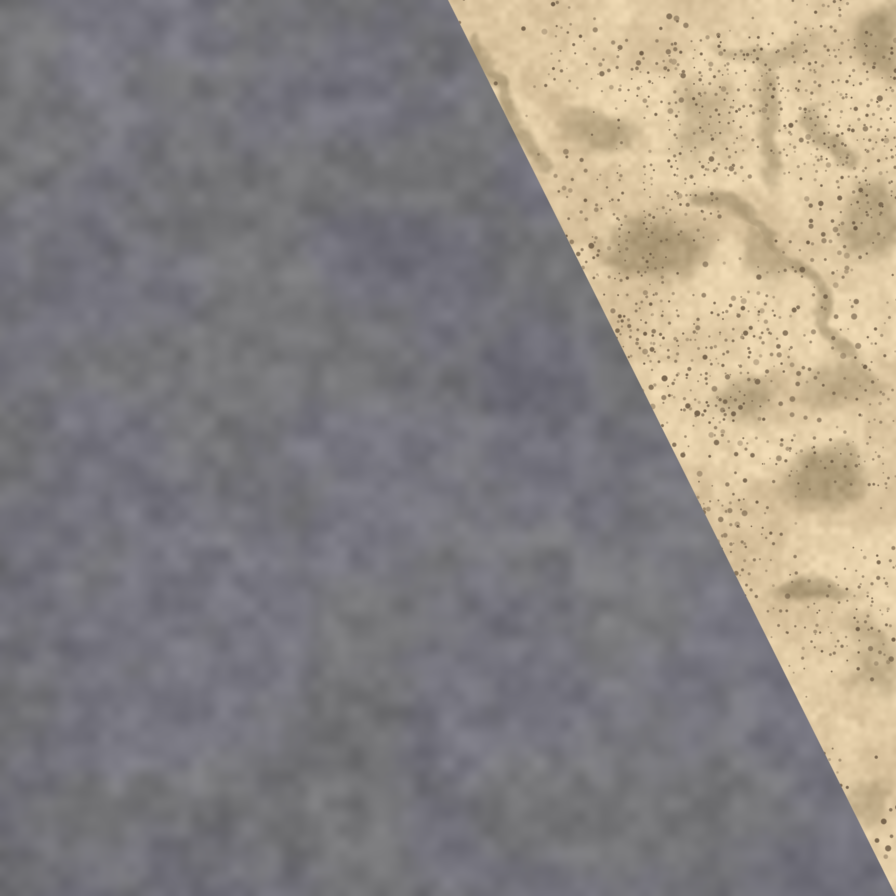
Write a WebGL 1 fragment shader that draws this texture.

```glsl
precision highp float;
uniform vec2 u_resolution;

const vec3 ASPHALT = vec3(0.455, 0.455, 0.463);
const vec3 ASPHALT_TINT = vec3(0.0, -0.004, 0.028);
const vec3 SAND_LIGHT = vec3(0.915, 0.83, 0.68);
const vec3 SAND_MID = vec3(0.84, 0.75, 0.605);
const vec3 SAND_DARK = vec3(0.61, 0.54, 0.41);
const vec3 GRAIN = vec3(0.38, 0.31, 0.23);
const float EDGE_TOP_X = 0.5;
const float EDGE_BOTTOM_X = 1.0;
const float SPECKLE_FREQ = 40.0;
const float GRAIN_FREQ = 80.0;
const float GRAIN_DENSITY = 0.16;

float hash(vec2 p) {
  return fract(sin(dot(p, vec2(127.1, 311.7))) * 43758.5453);
}

float noise(vec2 p) {
  vec2 i = floor(p), f = fract(p);
  f = f * f * (3.0 - 2.0 * f);
  return mix(mix(hash(i), hash(i + vec2(1.0, 0.0)), f.x),
             mix(hash(i + vec2(0.0, 1.0)), hash(i + 1.0), f.x), f.y);
}

float fbm(vec2 p) {
  float sum = 0.0, amp = 0.5;
  for (int i = 0; i < 4; i++) {
    sum += amp * noise(p);
    p = mat2(1.6, 1.2, -1.2, 1.6) * p + 7.3;
    amp *= 0.5;
  }
  return sum / 0.9375;
}

// Soft elliptical shadow
float hollow(vec2 p, vec2 center, vec2 radius) {
  return 1.0 - smoothstep(0.45, 1.25, length((p - center) / radius));
}

// Soft crease along a segment
float crease(vec2 p, vec2 a, vec2 b, float width) {
  vec2 pa = p - a, ba = b - a;
  float d = length(pa - ba * clamp(dot(pa, ba) / dot(ba, ba), 0.0, 1.0));
  return 1.0 - smoothstep(0.2 * width, width, d);
}

// Scattered dark grains, clustered by noise
float grains(vec2 p, float freq, float density) {
  vec2 q = p * freq, cell = floor(q);
  float blur = freq / u_resolution.y;
  float mask = 0.0;
  for (int y = -1; y <= 1; y++) {
    for (int x = -1; x <= 1; x++) {
      vec2 id = cell + vec2(float(x), float(y));
      vec2 center = id + vec2(hash(id + 3.1), hash(id + 8.7));
      float cluster = smoothstep(0.3, 0.75, noise(id / freq * 14.0));
      float present = step(hash(id + 15.3), density * 2.4 * cluster);
      float radius = mix(0.1, 0.27, hash(id + 21.9));
      float dotMask = 1.0 - smoothstep(radius - blur, radius + blur, length(q - center));
      mask = max(mask, present * dotMask * mix(0.3, 0.85, hash(id + 5.5)));
    }
  }
  return mask;
}

vec3 asphalt(vec2 p) {
  float fine = noise(p * SPECKLE_FREQ) - 0.5;
  float finer = noise(p * SPECKLE_FREQ * 1.7 + 11.0) - 0.5;
  float broad = fbm(p * 7.0 + 4.0) - 0.5;
  float tint = fbm(p * 10.0 + 31.0);
  return ASPHALT + 0.075 * fine + 0.045 * finer + 0.07 * broad
       + ASPHALT_TINT * smoothstep(0.3, 0.7, tint);
}

vec3 sand(vec2 p) {
  vec2 warp = vec2(fbm(p * 22.0), fbm(p * 22.0 + 17.0)) - 0.5;
  vec2 q = p + 0.045 * warp;

  // Footprint hollows
  float shade = 0.75 * hollow(q, vec2(0.735, 0.724), vec2(0.060, 0.045));
  shade = max(shade, 0.65 * hollow(q, vec2(0.670, 0.857), vec2(0.043, 0.026)));
  shade = max(shade, 0.45 * hollow(q, vec2(0.783, 0.860), vec2(0.040, 0.042)));
  shade = max(shade, 0.45 * hollow(q, vec2(0.855, 0.942), vec2(0.060, 0.018)));
  shade = max(shade, 0.65 * hollow(q, vec2(0.833, 0.551), vec2(0.046, 0.028)));
  shade = max(shade, 0.80 * hollow(q, vec2(0.923, 0.460), vec2(0.045, 0.046)));
  shade = max(shade, 0.75 * hollow(q, vec2(0.905, 0.340), vec2(0.055, 0.018)));
  shade = max(shade, 0.70 * hollow(q, vec2(0.975, 0.755), vec2(0.036, 0.050)));
  shade = max(shade, 0.80 * hollow(q, vec2(0.988, 0.955), vec2(0.030, 0.038)));
  shade = max(shade, 0.50 * hollow(q, vec2(0.853, 0.718), vec2(0.028, 0.036)));
  shade = max(shade, 0.50 * hollow(q, vec2(0.940, 0.575), vec2(0.040, 0.034)));
  shade = max(shade, 0.50 * hollow(q, vec2(0.980, 0.265), vec2(0.040, 0.050)));
  shade = max(shade, 0.45 * hollow(q, vec2(0.965, 0.100), vec2(0.030, 0.030)));

  // Wind-blown creases
  shade = max(shade, 0.65 * crease(q, vec2(0.78, 0.79), vec2(0.86, 0.745), 0.014));
  shade = max(shade, 0.60 * crease(q, vec2(0.86, 0.745), vec2(0.94, 0.61), 0.013));
  shade = max(shade, 0.65 * crease(q, vec2(0.91, 0.88), vec2(0.94, 0.82), 0.018));
  shade = max(shade, 0.55 * crease(q, vec2(0.845, 0.92), vec2(0.865, 0.80), 0.016));
  shade = max(shade, 0.65 * crease(q, vec2(0.53, 0.96), vec2(0.60, 0.82), 0.014));

  float relief = fbm(q * 16.0 + 9.0);
  vec3 color = mix(SAND_LIGHT, SAND_MID, smoothstep(0.32, 0.72, relief));
  color = mix(color, SAND_DARK, shade * mix(0.7, 1.15, fbm(p * 45.0)));
  color += 0.07 * (noise(p * 130.0) - 0.5);
  float specks = max(grains(p, GRAIN_FREQ, GRAIN_DENSITY),
                     grains(p + 0.37, GRAIN_FREQ * 1.8, GRAIN_DENSITY));
  return mix(color, GRAIN, specks);
}

void main() {
  vec2 p = gl_FragCoord.xy / u_resolution;
  float edge = p.x - mix(EDGE_BOTTOM_X, EDGE_TOP_X, p.y);
  float blur = 1.0 / u_resolution.x;
  gl_FragColor = vec4(mix(asphalt(p), sand(p), smoothstep(-blur, blur, edge)), 1.0);
}
```
